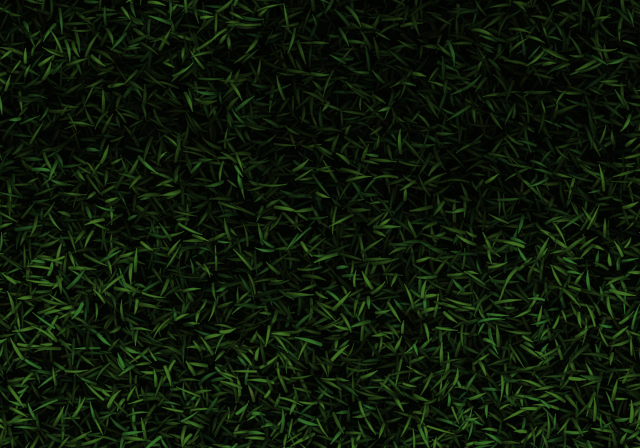
Reproduce this texture procedurally as a WebGL 1 fragment shader.

```glsl
precision highp float;
// Dark turf seen from above: stacked layers of short, tapered grass blades.
// Each layer is a jittered grid holding one blade per cell; deeper layers are
// dimmer, and gradient noise steers the lighting, clumps and blade direction.

uniform vec2 u_resolution;

const int LAYERS = 10;
const float CELL = 0.042;
const float PI = 3.14159265;

const vec3 SOIL = vec3(0.012, 0.026, 0.012);
const vec3 WARM_GREEN = vec3(0.58, 1.0, 0.31);
const vec3 COOL_GREEN = vec3(0.32, 1.0, 0.46);
const vec3 STRAW = vec3(0.85, 0.80, 0.45);

vec3 hash3(vec3 p) {
  p = fract(p * vec3(0.1031, 0.1030, 0.0973));
  p += dot(p, p.yxz + 33.33);
  return fract((p.xxy + p.yxx) * p.zyx);
}

float cornerSlope(vec2 corner, vec2 offset) {
  float a = 2.0 * PI * hash3(vec3(corner, 71.0)).x;
  return dot(vec2(cos(a), sin(a)), offset);
}

float gradientNoise(vec2 p) {
  vec2 i = floor(p);
  vec2 f = p - i;
  vec2 u = f * f * f * (f * (f * 6.0 - 15.0) + 10.0);
  vec2 e = vec2(1.0, 0.0);
  float low = mix(cornerSlope(i, f), cornerSlope(i + e, f - e), u.x);
  float high = mix(cornerSlope(i + e.yx, f - e.yx), cornerSlope(i + 1.0, f - 1.0), u.x);
  return mix(low, high, u.y);
}

// Broad light, brighter low down and to the left, broken up by clumps.
float turfLight(vec2 p, float aspect) {
  float fall = mix(1.18, 0.74, smoothstep(0.1, 0.75, p.y));
  vec2 toShade = (p - vec2(0.60 * aspect, 0.85)) / vec2(0.55, 0.45);
  float shade = 1.0 - 0.28 * exp(-dot(toShade, toShade));
  float patches = 1.0 + 0.40 * gradientNoise(p * 3.5 + 4.0);
  float clumps = 1.0 + 0.65 * gradientNoise(p * 12.0 + 19.0);
  return fall * shade * patches * clumps;
}

// Signed distance to a bent blade along x that narrows toward +x.
float bladeDistance(vec2 q, float halfLength, float halfWidth, float bend) {
  float t = q.x / halfLength;
  q.y += bend * halfLength * (t * t - 0.4);
  float width = halfWidth * mix(1.0, 0.3, smoothstep(0.0, 1.0, t));
  vec2 d = vec2(abs(q.x) - halfLength + width, abs(q.y));
  return length(vec2(max(d.x, 0.0), d.y)) - width;
}

vec3 bladeColor(float tone, float hue, float depth) {
  float cool = smoothstep(0.45, 1.0, hue) * (1.0 - 0.55 * depth);
  vec3 tint = mix(WARM_GREEN, COOL_GREEN, cool);
  float dry = step(hue, 0.04) * (1.0 - depth);
  return mix(tint, STRAW, dry) * tone;
}

// Paints the blade of one cell, with its soft contact shadow, over the base.
vec3 paintBlade(vec3 base, vec2 p, vec2 cell, float layer, float depth,
                float light, float lean, float soft) {
  vec3 place = hash3(vec3(cell, layer * 7.0 + 3.0));
  vec3 form = hash3(vec3(cell, layer * 7.0 + 105.0));
  vec3 look = hash3(vec3(cell, layer * 7.0 + 211.0));

  // Directions favour the horizontal, with tips facing either way.
  float spread = place.z * 2.0 - 1.0;
  float angle = 0.5 * PI * spread * pow(abs(spread), 0.35) + lean;
  angle += PI * step(0.5, look.z);
  float c = cos(angle);
  float s = sin(angle);
  vec2 v = p - (cell + place.xy) * CELL;
  vec2 q = vec2(c * v.x + s * v.y, c * v.y - s * v.x);

  float halfLength = mix(0.013, 0.032, form.x);
  float halfWidth = mix(0.0022, 0.0040, form.y);
  float d = bladeDistance(q, halfLength, halfWidth, (form.z - 0.5) * 0.3);

  float along = clamp(0.5 + 0.5 * q.x / halfLength, 0.0, 1.0);
  float tone = (0.045 + 0.37 * depth * depth) * mix(0.25, 1.4, look.x);
  tone *= light * mix(0.6, 1.05, smoothstep(0.0, 0.6, along));
  tone *= 1.0 + 0.18 * clamp(q.y / halfWidth, -1.0, 1.0);

  float shadow = 0.35 * (1.0 - smoothstep(0.0, 0.005, d));
  float cover = 1.0 - smoothstep(-soft, soft, d);
  return mix(base * (1.0 - shadow), bladeColor(min(tone, 0.43), look.y, depth), cover);
}

void main() {
  vec2 p = gl_FragCoord.xy / u_resolution.y;
  float aspect = u_resolution.x / u_resolution.y;
  float soft = 0.6 / u_resolution.y + 0.0006;
  float light = turfLight(p, aspect);
  float lean = 0.7 * gradientNoise(p * 2.0 + 31.0) - 0.12;
  vec3 color = SOIL * (0.8 + 0.5 * gradientNoise(p * 40.0));

  // Deepest layer first; every layer shifts its own grid.
  for (int i = 0; i < LAYERS; i++) {
    float layer = float(i);
    float depth = layer / float(LAYERS - 1);
    vec2 local = p + CELL * (hash3(vec3(layer, 5.0, 9.0)).xy + 2.0);
    vec2 home = floor(local / CELL);
    for (int y = -1; y <= 1; y++) {
      for (int x = -1; x <= 1; x++) {
        vec2 cell = home + vec2(float(x), float(y));
        color = paintBlade(color, local, cell, layer, depth, light, lean, soft);
      }
    }
  }
  gl_FragColor = vec4(color, 1.0);
}
```
